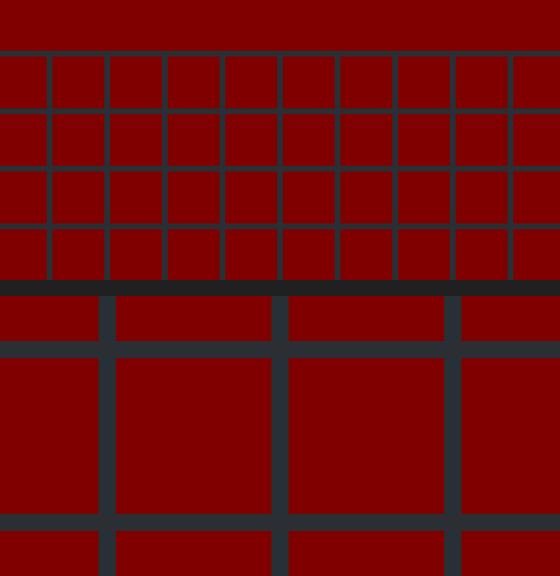
Top: the whole. Bottom: its middle third, enlarged.
Reproduce this pattern procedurally as a Shadertoy shader.

```glsl
// Dark slate grid of square cells on deep red, with a plain band along the top.

// Lengths are fractions of the canvas height.
const float PITCH = 0.2057;
const float LINE_WIDTH = 0.0205;
const float TOP_LINE = 0.5 + 1.5 * PITCH;   // verticals stop at this height

const vec3 FIELD_COLOR = vec3(0.502, 0.0, 0.0);
const vec3 VERTICAL_COLOR = vec3(0.15, 0.19, 0.21);
const vec3 HORIZONTAL_COLOR = vec3(0.17, 0.18, 0.20);

// Distance to the nearest multiple of PITCH.
float repeatDistance(float x) {
    return abs(x - PITCH * round(x / PITCH));
}

// Share of a pixel lying inside a shape, from its signed distance.
float coverage(float signedDistance, float pixel) {
    return clamp(0.5 - signedDistance / pixel, 0.0, 1.0);
}

void mainImage(out vec4 fragColor, in vec2 fragCoord) {
    float pixel = 1.0 / iResolution.y;
    vec2 centered = (fragCoord - 0.5 * iResolution.xy) * pixel;
    float halfWidth = 0.5 * LINE_WIDTH;

    // A vertical line crosses the center; a cell is centered in height.
    float vertical = coverage(repeatDistance(centered.x) - halfWidth, pixel);
    float horizontal = coverage(repeatDistance(centered.y - 0.5 * PITCH) - halfWidth, pixel);

    // Leave the top band free of verticals.
    vertical *= coverage(centered.y + 0.5 - TOP_LINE, pixel);

    // Horizontals lie over the verticals.
    vec3 color = mix(FIELD_COLOR, VERTICAL_COLOR, vertical);
    color = mix(color, HORIZONTAL_COLOR, horizontal);
    fragColor = vec4(color, 1.0);
}
```
